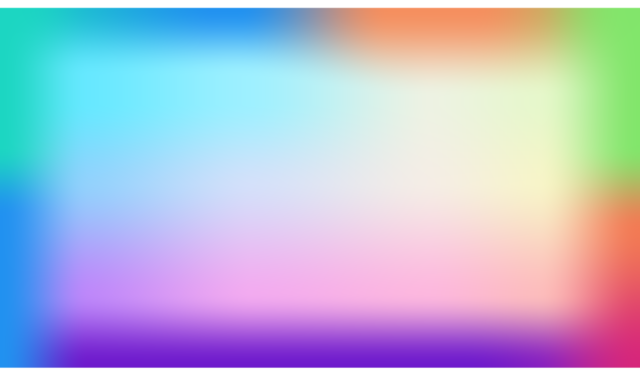
Reproduce this background procedurally as a WebGL 2 fragment shader.

```glsl
#version 300 es
precision highp float;
// Soft mesh gradient: three horizontal pastel ramps are blended vertically
// into a pale field, then saturated glows fade in from all four sides.
// Thin white margins close the panel above and below.

uniform vec2 u_resolution;
out vec4 fragColor;

// Panel limits, in canvas heights
const float PANEL_BOTTOM = 0.022;
const float PANEL_TOP = 0.979;
const vec3 MARGIN = vec3(1.0);

// Horizontal colour stops, and the heights of the three ramps
const vec4 STOPS = vec4(0.13, 0.39, 0.67, 0.86);
const float LOWER_Y = 0.21;
const float MIDDLE_Y = 0.51;
const float UPPER_Y = 0.73;

// Upper ramp: cyan to pale lime
const vec3 CYAN = vec3(0.40, 0.91, 1.00);
const vec3 ICE = vec3(0.62, 0.94, 1.00);
const vec3 IVORY = vec3(0.93, 0.95, 0.89);
const vec3 PALE_LIME = vec3(0.90, 0.97, 0.79);

// Middle ramp: sky to cream
const vec3 SKY = vec3(0.57, 0.82, 0.99);
const vec3 MIST = vec3(0.83, 0.88, 0.98);
const vec3 SHELL = vec3(0.96, 0.93, 0.90);
const vec3 CREAM = vec3(0.97, 0.96, 0.78);

// Lower ramp: violet to salmon
const vec3 VIOLET = vec3(0.74, 0.53, 0.98);
const vec3 ORCHID = vec3(0.95, 0.67, 0.94);
const vec3 ROSE = vec3(0.99, 0.72, 0.87);
const vec3 SALMON = vec3(0.99, 0.74, 0.73);

// Side glows
const vec3 TEAL = vec3(0.11, 0.84, 0.76);
const vec3 BLUE = vec3(0.13, 0.57, 0.94);
const vec3 ORANGE = vec3(0.96, 0.56, 0.37);
const vec3 LIME = vec3(0.51, 0.90, 0.42);
const vec3 CORAL = vec3(0.95, 0.48, 0.33);
const vec3 CRIMSON = vec3(0.84, 0.15, 0.48);
const vec3 INDIGO = vec3(0.43, 0.10, 0.80);
const vec3 PURPLE = vec3(0.61, 0.15, 0.71);

// Reach of each glow into the panel
const float LEFT_REACH = 0.14;
const float RIGHT_REACH = 0.16;
const float BLUE_REACH = 0.19;
const float ORANGE_REACH = 0.25;
const float BOTTOM_REACH = 0.21;

// Interpolation halfway between linear and smoothstep
float ease(float a, float b, float x) {
    float t = clamp((x - a) / (b - a), 0.0, 1.0);
    return mix(t, t * t * (3.0 - 2.0 * t), 0.5);
}

vec3 ramp(vec3 a, vec3 b, vec3 c, vec3 d, float x) {
    vec3 color = mix(a, b, ease(STOPS.x, STOPS.y, x));
    color = mix(color, c, ease(STOPS.y, STOPS.z, x));
    return mix(color, d, ease(STOPS.z, STOPS.w, x));
}

// 1 on the side itself, 0 beyond its reach
float glow(float dist, float reach) {
    return 1.0 - smoothstep(0.0, reach, dist);
}

vec3 pastelField(vec2 p) {
    vec3 lower = ramp(VIOLET, ORCHID, ROSE, SALMON, p.x);
    vec3 middle = ramp(SKY, MIST, SHELL, CREAM, p.x);
    vec3 upper = ramp(CYAN, ICE, IVORY, PALE_LIME, p.x);
    vec3 color = mix(lower, middle, ease(LOWER_Y, MIDDLE_Y, p.y));
    return mix(color, upper, ease(MIDDLE_Y, UPPER_Y, p.y));
}

vec3 topColor(float x) {
    vec3 color = mix(TEAL, BLUE, ease(0.0, 0.33, x));
    color = mix(color, ORANGE, smoothstep(0.37, 0.61, x));
    return mix(color, LIME, smoothstep(0.74, 1.02, x));
}

vec3 rightColor(float y) {
    vec3 color = mix(CRIMSON, CORAL, smoothstep(0.0, 0.40, y));
    return mix(color, LIME, smoothstep(0.38, 0.62, y));
}

void main() {
    vec2 uv = gl_FragCoord.xy / u_resolution;
    float height = (uv.y - PANEL_BOTTOM) / (PANEL_TOP - PANEL_BOTTOM);
    vec2 p = vec2(uv.x, clamp(height, 0.0, 1.0));
    vec3 color = pastelField(p);

    // Top and bottom glows
    float topReach = mix(BLUE_REACH, ORANGE_REACH, smoothstep(0.35, 0.65, p.x));
    color = mix(color, topColor(p.x), glow(1.0 - p.y, topReach));
    vec3 bottomColor = mix(INDIGO, PURPLE, smoothstep(0.72, 0.95, p.x));
    color = mix(color, bottomColor, glow(p.y, BOTTOM_REACH));

    // Left and right glows
    vec3 leftColor = mix(BLUE, TEAL, smoothstep(0.42, 0.62, p.y));
    color = mix(color, leftColor, glow(p.x, LEFT_REACH));
    color = mix(color, rightColor(p.y), glow(1.0 - p.x, RIGHT_REACH));

    // White margins with smoothed borders
    float soft = 1.0 / u_resolution.y;
    float panel = smoothstep(-soft, soft, uv.y - PANEL_BOTTOM)
                * smoothstep(-soft, soft, PANEL_TOP - uv.y);
    fragColor = vec4(mix(MARGIN, color, panel), 1.0);
}
```
